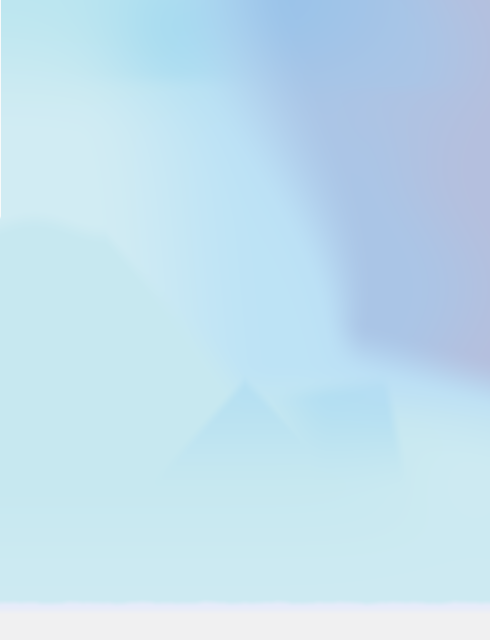
Give the GLSL for this background, as a Shadertoy shader.

```glsl
// Soft pastel backdrop: pale aqua veils, a periwinkle cloud, faint hills and a light floor.

const vec3 AQUA = vec3(0.780, 0.910, 0.942);
const vec3 PALE = vec3(0.820, 0.925, 0.953);
const vec3 ICE = vec3(0.742, 0.890, 0.962);
const vec3 CYAN = vec3(0.645, 0.855, 0.940);
const vec3 AZURE = vec3(0.600, 0.765, 0.915);
const vec3 PERIWINKLE = vec3(0.668, 0.773, 0.902);
const vec3 LAVENDER = vec3(0.706, 0.750, 0.870);
const vec3 HAZE = vec3(0.725, 0.862, 0.960);
const vec3 HILL = vec3(0.700, 0.872, 0.948);
const vec3 RIM = vec3(0.905, 0.925, 0.980);
const vec3 FLOOR = vec3(0.941, 0.941, 0.945);

// Soft step centred on zero.
float softEdge(float d, float width) {
    return smoothstep(-width, width, d);
}

// Elliptical glow that fades with distance.
float glow(vec2 p, vec2 center, vec2 radius) {
    vec2 q = (p - center) / radius;
    return exp(-dot(q, q));
}

// Layered sines, roughly in -1..1.
float ripple(float x) {
    float sum = 0.0;
    float amp = 0.5;
    for (int i = 0; i < 4; i++) {
        sum += amp * sin(x + float(i) * 1.7);
        x *= 1.83;
        amp *= 0.55;
    }
    return sum;
}

// Aqua ground with a paler foot and lower right corner.
vec3 ground(vec2 p) {
    vec3 color = mix(AQUA, PALE, 0.55 * smoothstep(0.26, 0.08, p.y));
    return mix(color, PALE, 0.6 * glow(p, vec2(0.97, 0.25), vec2(0.18, 0.11)));
}

// Pale veil above a falling diagonal, turning to ice blue on the right.
vec3 veil(vec3 color, vec2 p) {
    float crest = min(0.645 + 0.012 * sin(p.x * 22.0), 0.823 - 0.88 * p.x);
    crest = max(crest, 0.385);
    float cover = softEdge(p.y - crest, mix(0.018, 0.05, smoothstep(0.25, 0.5, p.x)));
    float slant = p.x + 0.12 * (p.y - 0.6);
    vec3 tint = mix(PALE, ICE, smoothstep(0.18, 0.54, slant));
    return mix(color, tint, cover);
}

// Aqua and cyan light along the top, with a soft lower lip.
vec3 topLight(vec3 color, vec2 p) {
    color = mix(color, vec3(0.730, 0.900, 0.938), 0.9 * smoothstep(0.78, 1.02, p.y));
    float lip = mix(0.45, 1.0, softEdge(p.y - 0.872, 0.018));
    return mix(color, CYAN, 0.95 * lip * glow(p, vec2(0.40, 0.96), vec2(0.17, 0.12)));
}

// Two faint hills that dissolve downward.
vec3 hills(vec3 color, vec2 p) {
    float slope = p.x < 0.5 ? 0.86 : 0.76;
    float peak = softEdge(0.405 - slope * abs(p.x - 0.5) - p.y, 0.014);
    float ridge = softEdge(0.383 + 0.10 * (p.x - 0.57) - p.y, 0.018);
    ridge *= smoothstep(0.52, 0.68, p.x);
    ridge *= softEdge(0.792 + 0.25 * (0.39 - p.y) - p.x, 0.014);
    float fade = smoothstep(0.22, 0.40, p.y);
    return mix(color, HILL, fade * max(0.78 * peak, ridge));
}

// Cloud mask: a curved left side and a slanted underside.
float cloudMask(vec2 p, float spread) {
    float side = 0.705 - 0.24 * smoothstep(0.5, 1.05, p.y);
    float under = 0.452 - 0.20 * (p.x - 0.75);
    float sideWidth = mix(0.04, 0.13, smoothstep(0.4, 0.9, p.y)) + spread;
    return softEdge(p.x - side, sideWidth) * softEdge(p.y - under, 0.042 + spread);
}

// Haze around the cloud, then its body from azure to lavender.
vec3 cloud(vec3 color, vec2 p) {
    color = mix(color, HAZE, 0.85 * cloudMask(p + vec2(0.02, 0.045), 0.05));
    float lavenderSide = 0.90 + 0.045 * sin(p.y * 17.0 - 1.5);
    vec3 body = mix(PERIWINKLE, LAVENDER, softEdge(p.x - lavenderSide, 0.12));
    float crown = smoothstep(0.80, 1.0, p.y) * smoothstep(0.95, 0.55, p.x);
    body = mix(body, AZURE, 0.9 * crown);
    float sheen = softEdge(0.862 - p.y, 0.012) * glow(p, vec2(0.84, 0.83), vec2(0.12, 0.07));
    body = mix(body, LAVENDER, 0.35 * sheen);
    return mix(color, body, cloudMask(p, 0.0));
}

// Light floor below a slightly uneven, lavender tinted rim.
vec3 floorBand(vec3 color, vec2 p) {
    float edge = 0.058 + 0.0018 * ripple(p.x * 48.0);
    color = mix(color, RIM, softEdge(edge - p.y, 0.006));
    return mix(color, FLOOR, smoothstep(0.052, 0.038, p.y));
}

void mainImage(out vec4 fragColor, in vec2 fragCoord) {
    vec2 p = fragCoord / iResolution.xy;
    vec3 color = ground(p);
    color = veil(color, p);
    color = topLight(color, p);
    color = hills(color, p);
    color = cloud(color, p);
    color = floorBand(color, p);

    // Thin white sliver on the upper left border.
    float sliver = smoothstep(0.0030, 0.0008, p.x) * softEdge(p.y - 0.66, 0.003);
    fragColor = vec4(mix(color, vec3(0.98), sliver), 1.0);
}
```
